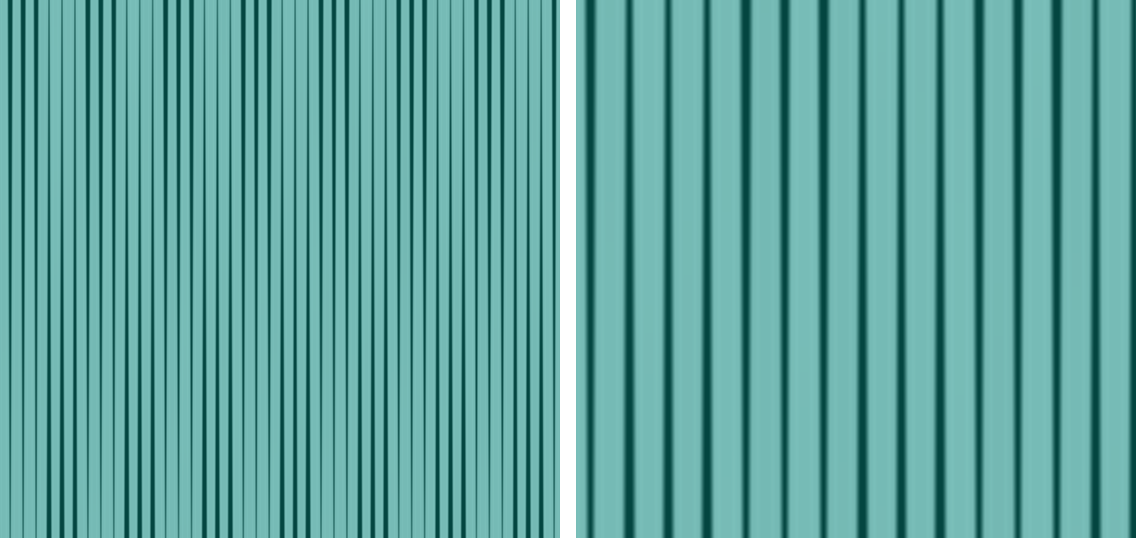
Left: the whole. Right: its middle third, enlarged.
Write a Shadertoy shader that draws this pattern.

```glsl
const vec3 PLANK = vec3(0.46, 0.73, 0.71);
const vec3 GROOVE = vec3(0.01, 0.27, 0.25);
const float GROOVES_ACROSS = 43.24;
const float FIRST_GROOVE = 0.0182;
const float GROUP_SIZE = 3.0;

// Smooth irregular value in -1..1 from layered sines
float layeredSines(float t) {
    return 0.5 * sin(t * 2.3) + 0.3 * sin(t * 5.1 + 1.7) + 0.2 * sin(t * 11.9 + 0.6);
}

// Coverage of a soft-edged bar centred on zero
float softBar(float x, float halfWidth, float softness) {
    return smoothstep(-softness, softness, x + halfWidth)
         - smoothstep(-softness, softness, x - halfWidth);
}

// Alternate groups taper downward and upward
float grooveHalfWidth(float index, float height) {
    float upward = mod(floor(index / GROUP_SIZE), 2.0);
    float thickness = mix(height, 1.0 - height, upward);
    float variation = 1.0 + 0.09 * layeredSines(index * 3.7);
    return mix(0.034, 0.17, thickness) * variation;
}

// Faint tone changes and a light rim beside each groove
vec3 plankColour(float offset, float index, float height) {
    float plankIndex = index + step(0.0, offset);
    float tone = 0.008 * layeredSines(plankIndex * 4.1 + height * 0.8);
    float rim = 0.022 * softBar(abs(offset) - 0.31, 0.025, 0.06);
    return PLANK + tone + rim;
}

void mainImage(out vec4 fragColor, in vec2 fragCoord) {
    vec2 uv = fragCoord / iResolution.xy;

    // Evenly spaced groove cells
    float position = (uv.x - FIRST_GROOVE) * GROOVES_ACROSS;
    float index = floor(position + 0.5);
    float offset = position - index;

    // Tapered grooves over the planks
    float pixel = GROOVES_ACROSS / iResolution.x;
    float softness = max(0.09, 0.75 * pixel);
    float groove = softBar(offset, grooveHalfWidth(index, uv.y), softness);
    vec3 colour = mix(plankColour(offset, index, uv.y), GROOVE, groove);

    fragColor = vec4(colour, 1.0);
}
```
